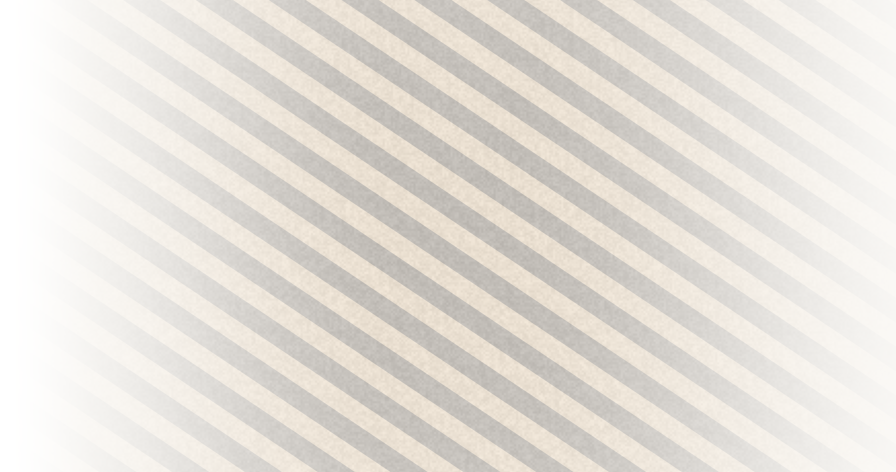
A Shadertoy shader for this pattern:

```glsl
// Diagonal grey stripes on cream paper with a fine mottled grain.
// Stripes repeat with fract along a sheared axis; a soft mask fades
// the sheet to white at the left and to off-white at the right.

const float PERIOD = 0.1543;    // horizontal spacing, in canvas heights
const float SLOPE = 0.67;       // fall of a stripe per unit of width
const float PHASE = 0.1457;     // a stripe centre on the top edge
const float GREY_SHARE = 0.51;  // part of each period that is grey

const vec3 GREY = vec3(0.755, 0.738, 0.715);
const vec3 CREAM = vec3(0.915, 0.873, 0.815);
const vec3 OFF_WHITE = vec3(0.985, 0.98, 0.97);

float hash(vec2 p) {
    return fract(sin(dot(p, vec2(127.1, 311.7))) * 43758.5453);
}

float valueNoise(vec2 p) {
    vec2 cell = floor(p);
    vec2 f = fract(p);
    f = f * f * (3.0 - 2.0 * f);
    float low = mix(hash(cell), hash(cell + vec2(1.0, 0.0)), f.x);
    float high = mix(hash(cell + vec2(0.0, 1.0)), hash(cell + vec2(1.0)), f.x);
    return mix(low, high, f.y);
}

// Paper grain, centred on zero: fine specks over softer blotches
float grain(vec2 p) {
    float specks = valueNoise(p * 230.0) - 0.5;
    float blotches = valueNoise(p * 95.0 + 17.0) - 0.5;
    return 0.7 * specks + 0.4 * blotches;
}

// Coverage of the grey stripes, smoothed over about one pixel
float stripes(vec2 p, float pixel) {
    float along = p.x - (1.0 - p.y) / SLOPE - PHASE;
    float fromCentre = abs(fract(along / PERIOD + 0.5) - 0.5) * PERIOD;
    float edge = fromCentre - 0.5 * GREY_SHARE * PERIOD;
    float soft = pixel * length(vec2(1.0, 1.0 / SLOPE)) * 0.7;
    return 1.0 - smoothstep(-soft, soft, edge);
}

// Strength of the pattern: full in the middle, weak at the sides
float fadeMask(vec2 uv) {
    float left = smoothstep(0.01, 0.45, uv.x);
    float right = 1.0 - smoothstep(0.56, 1.08, uv.x);
    float bow = 1.0 - 0.12 * pow(abs(2.0 * uv.y - 1.0), 2.0);
    return left * right * bow;
}

void mainImage(out vec4 fragColor, in vec2 fragCoord) {
    vec2 uv = fragCoord / iResolution.xy;
    vec2 p = fragCoord / iResolution.y;

    // Striped paper
    vec3 color = mix(CREAM, GREY, stripes(p, 1.0 / iResolution.y));
    color += 0.075 * grain(p);

    // Fade towards the sides
    vec3 haze = mix(vec3(1.0), OFF_WHITE, smoothstep(0.0, 0.12, uv.x));
    color = mix(haze, color, fadeMask(uv));

    fragColor = vec4(clamp(color, 0.0, 1.0), 1.0);
}
```
